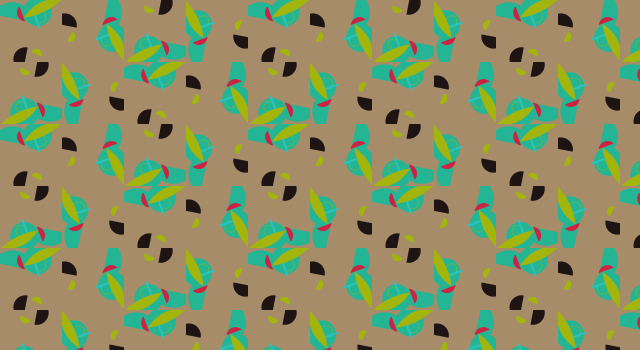
Write a WebGL 2 fragment shader that draws this pattern.

```glsl
#version 300 es
precision highp float;
// Quarter-turned square tiles of leaves, pods and cut discs, in half-dropped columns on tan.

uniform vec2 u_resolution;
out vec4 outColor;

const float TILES_ACROSS = 10.32;
const int SAMPLES = 3;              // antialiasing samples per axis

const vec3 TAN   = vec3(0.65, 0.55, 0.41);
const vec3 TEAL  = vec3(0.14, 0.71, 0.58);
const vec3 OLIVE = vec3(0.64, 0.71, 0.04);
const vec3 BLACK = vec3(0.12, 0.08, 0.08);
const vec3 RED   = vec3(0.81, 0.13, 0.26);
const vec3 CYAN  = vec3(0.15, 0.77, 0.78);

// Tile units: x to the right, y downward, both from 0 to 1
const vec2  DISC_CENTER = vec2(0.605, 0.190);
const float DISC_RADIUS = 0.230;
const vec2  RING_CENTER = vec2(0.653, 0.278);
const float RING_RADIUS = 0.090;
const float RING_WIDTH  = 0.010;
const vec2  STEM_START  = vec2(0.550, 0.205);
const vec2  STEM_END    = vec2(0.633, 0.444);
const float STEM_WIDTH  = 0.030;
const vec2  LEAF_START  = vec2(0.385, 0.285);
const vec2  LEAF_END    = vec2(1.000, -0.015);
const float LEAF_UPPER  = 0.105;
const float LEAF_LOWER  = 0.055;

// Disc keeping only the part beyond a cut line with the given normal
float cutDisc(vec2 p, vec2 center, float radius, vec2 normal, float cut) {
  vec2 q = p - center;
  return max(length(q) - radius, cut - dot(q, normalize(normal)));
}

float segmentDistance(vec2 p, vec2 a, vec2 b) {
  vec2 ab = b - a;
  float t = clamp(dot(p - a, ab) / dot(ab, ab), 0.0, 1.0);
  return length(p - a - ab * t);
}

// Leaf bounded by two parabolas over one chord
float leafDistance(vec2 p) {
  vec2 chord = LEAF_END - LEAF_START;
  float len = length(chord);
  vec2 axis = chord / len;
  vec2 q = p - LEAF_START;
  float u = dot(q, axis) / len;
  float v = dot(q, vec2(-axis.y, axis.x));
  float bulge = 4.0 * u * (1.0 - u);
  return max(v - LEAF_LOWER * bulge, -v - LEAF_UPPER * bulge);
}

// Tapered pod running from the left tile edge into the disc
float podDistance(vec2 p) {
  float crest = 0.036 + 1.5 * (p.x - 0.2) * (p.x - 0.2);
  float base = 0.255 + 0.2 * p.x;
  return max(max(crest - p.y, p.y - base), p.x - 0.45);
}

void paint(inout vec3 color, vec3 ink, float dist, float blur) {
  color = mix(color, ink, clamp(0.5 - dist / blur, 0.0, 1.0));
}

// Half-drop the columns, then turn each tile of a two by two block
vec2 tileCoords(vec2 grid) {
  grid.y -= floor(grid.x * 0.5);
  vec2 p = fract(grid);
  vec2 cell = mod(floor(grid), 2.0);
  if (cell.x < 0.5) return cell.y < 0.5 ? p : 1.0 - p;
  return cell.y < 0.5 ? vec2(p.y, 1.0 - p.x) : vec2(1.0 - p.y, p.x);
}

vec3 tileColor(vec2 p, float blur) {
  vec3 color = TAN;

  // Pod and disc
  float body = min(podDistance(p), length(p - DISC_CENTER) - DISC_RADIUS);
  paint(color, TEAL, body, blur);

  // Fine ring, stem and red cap
  float ring = abs(length(p - RING_CENTER) - RING_RADIUS) - 0.5 * RING_WIDTH;
  paint(color, mix(TEAL, OLIVE, 0.7), ring, blur);
  float stem = segmentDistance(p, STEM_START, STEM_END) - 0.5 * STEM_WIDTH;
  paint(color, CYAN, stem, blur);
  float cap = cutDisc(p, vec2(0.419, 0.203), 0.144, vec2(-0.938, 0.349), 0.064);
  paint(color, RED, cap, blur);

  // Leaf and the two loose cut discs
  paint(color, OLIVE, leafDistance(p), blur);
  float darkDisc = cutDisc(p, vec2(0.409, 0.955), 0.193, vec2(-0.982, -0.189), 0.0);
  paint(color, BLACK, darkDisc, blur);
  float seed = cutDisc(p, vec2(0.587, 0.875), 0.088, vec2(0.447, -0.894), 0.0);
  paint(color, OLIVE, seed, blur);
  return color;
}

void main() {
  float pixel = TILES_ACROSS / u_resolution.x;
  float blur = pixel / float(SAMPLES);
  vec3 sum = vec3(0.0);
  for (int j = 0; j < SAMPLES; j++) {
    for (int i = 0; i < SAMPLES; i++) {
      vec2 offset = (vec2(i, j) + 0.5) / float(SAMPLES) - 0.5;
      vec2 pos = gl_FragCoord.xy + offset;
      vec2 grid = vec2(pos.x, u_resolution.y - pos.y) * pixel;
      sum += tileColor(tileCoords(grid), blur);
    }
  }
  outColor = vec4(sum / float(SAMPLES * SAMPLES), 1.0);
}
```
